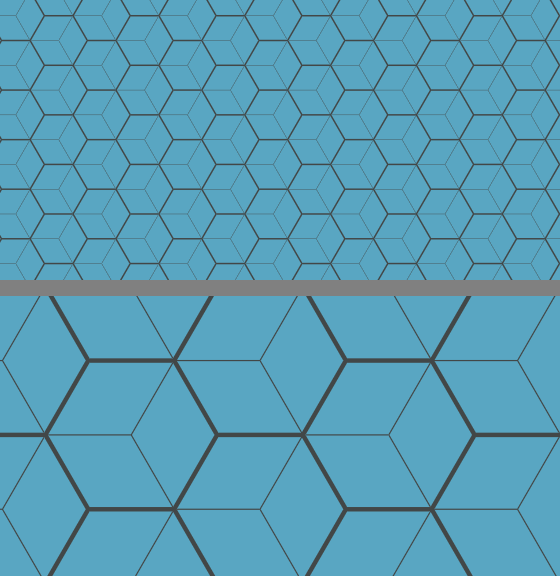
Top: the whole. Bottom: its middle third, enlarged.
This pattern is drawn by a Shadertoy shader. Its source:

```glsl
// Blue flat-topped hexagons with bold outlines, each split by thin lines into three rhombi.

// Offset from the centre of the nearest hexagon of side 1.
vec2 hexLocal(vec2 p) {
    vec2 period = vec2(3.0, sqrt(3.0));
    vec2 a = mod(p + 0.5 * period, period) - 0.5 * period;
    vec2 b = mod(p, period) - 0.5 * period;
    return dot(a, a) < dot(b, b) ? a : b;
}

// Distance to the outline, from inside the hexagon.
float outlineDistance(vec2 p) {
    p = abs(p);
    return 0.5 * sqrt(3.0) - max(p.y, dot(p, vec2(0.5 * sqrt(3.0), 0.5)));
}

// Distance to the ray from the centre along a unit direction.
float rayDistance(vec2 p, vec2 direction) {
    return length(p - direction * max(dot(p, direction), 0.0));
}

// Share of a pixel covered by a line; also holds for lines thinner than a pixel.
float lineCoverage(float dist, float width, float pixel) {
    float near = max(dist - 0.5 * pixel, -0.5 * width);
    float far = min(dist + 0.5 * pixel, 0.5 * width);
    return clamp((far - near) / pixel, 0.0, 1.0);
}

void mainImage(out vec4 fragColor, in vec2 fragCoord) {
    // Hexagon side as a share of the canvas height
    float side = 0.1022;
    float pixel = 1.0 / (iResolution.y * side);
    vec2 p = hexLocal((fragCoord / iResolution.y - vec2(1.1295, 0.5013)) / side);

    // Three spokes: one to the left corner, two mirrored to the right corners
    vec2 folded = vec2(p.x, abs(p.y));
    float spokes = min(rayDistance(folded, vec2(-1.0, 0.0)),
                       rayDistance(folded, vec2(0.5, 0.5 * sqrt(3.0))));

    float ink = max(lineCoverage(outlineDistance(p), 0.052, pixel),
                    lineCoverage(spokes, 0.014, pixel));

    vec3 color = mix(vec3(0.35, 0.65, 0.76), vec3(0.26, 0.28, 0.28), ink);
    fragColor = vec4(color, 1.0);
}
```
